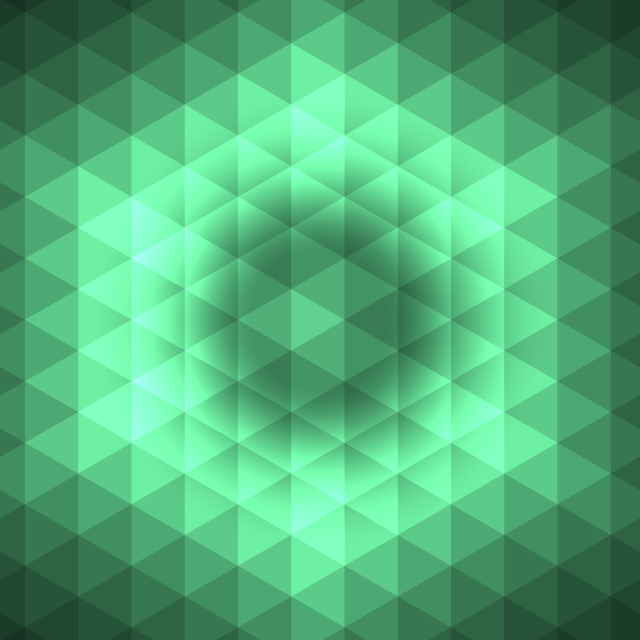
Give the GLSL for this background, as a Shadertoy shader.

```glsl
#define TRIANGLE_HEIGHT 0.0832
#define GRID_CENTER vec2(0.4828, 0.5003)
#define GLOW_CENTER vec2(0.5)
#define CORE_LIGHT 0.82
#define OUTER_LIGHT 3.8
#define RING_INNER 0.1016
#define RING_OUTER 0.365
#define STEP_FADE 0.84
#define TINT vec3(0.457, 1.0, 0.68)

// Floor with a narrow ramp across each step
vec3 smoothFloor(vec3 x, float width) {
    vec3 nearest = floor(x + 0.5);
    return nearest - 1.0 + smoothstep(-width, width, x - nearest);
}

// Number of grid edges between a point and the central triangle
float triangleSteps(vec2 p, float width) {
    float halfRoot3 = 0.5 * sqrt(3.0);
    vec3 bands = vec3(p.x,
                      dot(p, vec2(-0.5, halfRoot3)),
                      dot(p, vec2(-0.5, -halfRoot3)));
    vec3 cell = smoothFloor(bands / TRIANGLE_HEIGHT + 1.0 / 3.0, width);
    return dot(abs(cell), vec3(1.0));
}

void mainImage(out vec4 fragColor, in vec2 fragCoord) {
    vec2 uv = (fragCoord - 0.5 * iResolution.xy) / iResolution.y + 0.5;
    float edgeWidth = 0.6 / (TRIANGLE_HEIGHT * iResolution.y);

    // Each edge crossed dims the light by a fixed factor
    float steps = triangleSteps(uv - GRID_CENTER, edgeWidth);
    float shade = pow(STEP_FADE, steps);

    // Radial light rises from the dim core to the outer field
    float radius = length(uv - GLOW_CENTER);
    float rise = smoothstep(RING_INNER, RING_OUTER, radius);
    float light = mix(CORE_LIGHT, OUTER_LIGHT, rise);

    fragColor = vec4(min(TINT * light * shade, 1.0), 1.0);
}
```
